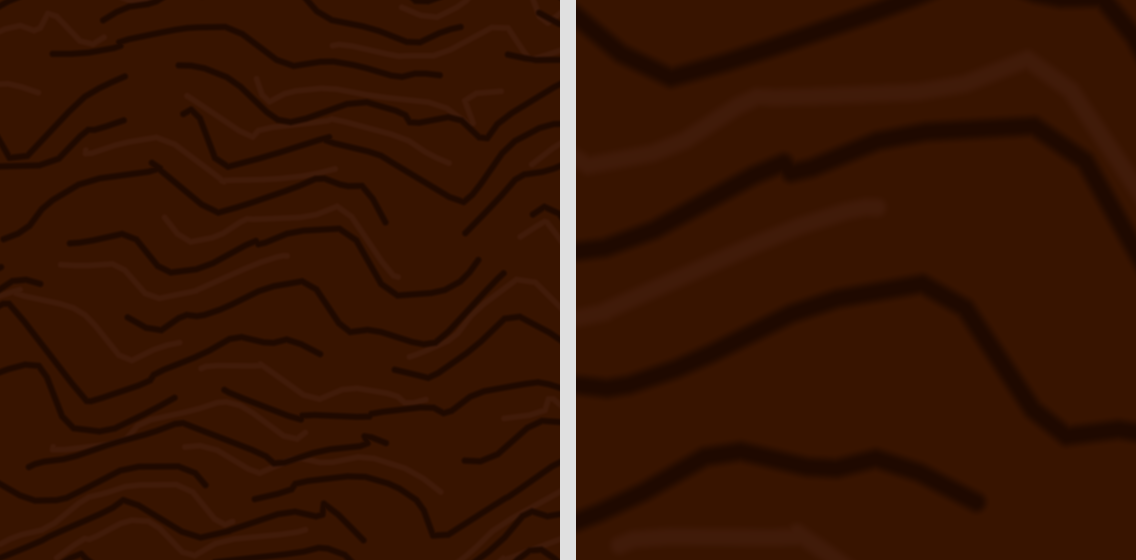
Left: the whole. Right: its middle third, enlarged.
Give the GLSL for this texture, as a WebGL 2 fragment shader.

```glsl
#version 300 es
precision highp float;

uniform vec2 u_resolution;
out vec4 fragColor;

const float ROWS = 12.0;
const float KNOT_STEP = 0.062;
const float STROKE_PERIOD = 13.0;

float hash(vec2 p) {
  return fract(sin(dot(p, vec2(127.1, 311.7))) * 43758.5453);
}

float valueNoise(vec2 p) {
  vec2 cell = floor(p);
  vec2 f = fract(p);
  f = f * f * (3.0 - 2.0 * f);
  float low = mix(hash(cell), hash(cell + vec2(1.0, 0.0)), f.x);
  float high = mix(hash(cell + vec2(0.0, 1.0)), hash(cell + vec2(1.0)), f.x);
  return mix(low, high, f.y);
}

float segmentDistance(vec2 p, vec2 a, vec2 b) {
  vec2 along = b - a;
  float t = clamp(dot(p - a, along) / max(dot(along, along), 1e-6), 0.0, 1.0);
  return length(p - a - along * t);
}

// Bend shared by neighbouring grain lines, so they flow together
float grainWarp(vec2 p) {
  return (valueNoise(p * vec2(5.2, 2.7) + 31.0) - 0.5) * 0.13;
}

// Gentle climb to the right, a plateau, then an abrupt drop
float grainStep(vec2 p) {
  float phase = fract(p.x * 2.5 - p.y * 1.7 + 0.3);
  return (min(phase * 1.35, 1.0) - 0.55) * 0.09;
}

// Scattered corner point of one grain line
vec2 grainKnot(float index, float row, float seed) {
  vec2 id = vec2(index, row + seed);
  float x = (index + 1.4 * (hash(id) - 0.5)) * KNOT_STEP;
  float y = (row + 0.5) / ROWS;
  float wobble = (hash(id + 41.3) - 0.5) * 0.036;
  vec2 base = vec2(x, y);
  return vec2(x, y + grainWarp(base) + grainStep(base) + wobble);
}

// Distance to the bevelled corner around the middle knot
float cornerDistance(vec2 p, vec2 before, vec2 knot, vec2 after) {
  vec2 enter = mix(knot, before, 0.18);
  vec2 leave = mix(knot, after, 0.18);
  float d = segmentDistance(p, mix(knot, before, 0.5), enter);
  d = min(d, segmentDistance(p, enter, leave));
  return min(d, segmentDistance(p, leave, mix(knot, after, 0.5)));
}

// Distance to broken wandering lines; gap is the number of hidden knots
float grainDistance(vec2 p, float rowOffset, float gap, float seed) {
  float nearRow = floor(p.y * ROWS - rowOffset);
  float nearKnot = floor(p.x / KNOT_STEP + 0.5);
  float d = 1.0;
  for (int j = -2; j <= 2; j++) {
    float row = nearRow + float(j) + rowOffset;
    float shift = floor(hash(vec2(row, seed)) * STROKE_PERIOD);
    for (int i = -1; i <= 1; i++) {
      float k = nearKnot + float(i);
      if (mod(k + shift, STROKE_PERIOD) < gap) continue;
      vec2 before = grainKnot(k - 1.0, row, seed);
      vec2 knot = grainKnot(k, row, seed);
      vec2 after = grainKnot(k + 1.0, row, seed);
      d = min(d, cornerDistance(p, before, knot, after));
    }
  }
  return d;
}

float softStroke(float d, float halfWidth, float blur) {
  return 1.0 - smoothstep(halfWidth - blur, halfWidth + blur, d);
}

void main() {
  vec2 p = gl_FragCoord.xy / min(u_resolution.x, u_resolution.y);

  vec3 wood = vec3(0.220, 0.078, 0.0);
  vec3 paleGrain = vec3(0.252, 0.104, 0.035);
  vec3 darkGrain = vec3(0.122, 0.036, 0.0);

  // Faint short strokes lie between the long dark ones
  float pale = softStroke(grainDistance(p, 0.5, 6.0, 5.7), 0.0050, 0.0034);
  float dark = softStroke(grainDistance(p, 0.0, 2.0, 23.1), 0.0055, 0.0036);

  vec3 color = mix(wood, paleGrain, pale);
  color = mix(color, darkGrain, dark);
  fragColor = vec4(color, 1.0);
}
```
